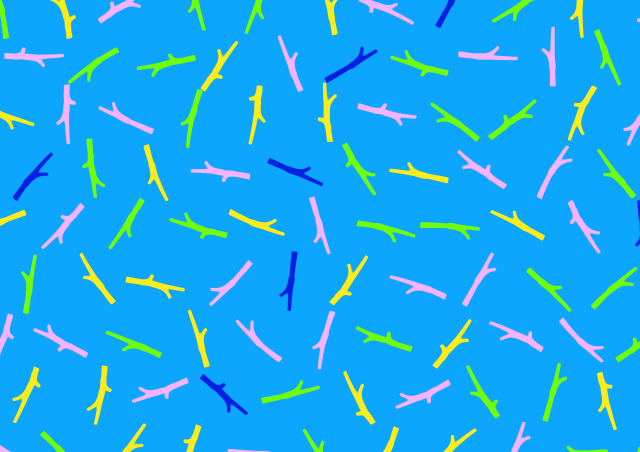
This pattern is drawn by a Shadertoy shader. Its source:

```glsl
// Scattered forked twigs in pink, yellow, green and navy on a bright blue ground.

vec3 hash3(vec2 cell) {
    vec3 p = fract(cell.xyx * vec3(0.1031, 0.1030, 0.0973));
    p += dot(p, p.yxz + 33.33);
    return fract((p.xxy + p.yzz) * p.zyx);
}

float smoothUnion(float a, float b, float k) {
    float h = max(k - abs(a - b), 0.0) / k;
    return min(a, b) - 0.25 * k * h * h;
}

// Tapered stroke along a quadratic curve a-b-c, from radius r0 to r1.
float curvedBranch(vec2 p, vec2 a, vec2 b, vec2 c, float r0, float r1) {
    float d = 1e3;
    vec2 start = a;
    for (int i = 1; i <= 7; i++) {
        float t = float(i) / 7.0;
        vec2 end = mix(mix(a, b, t), mix(b, c, t), t);
        vec2 along = end - start;
        float h = clamp(dot(p - start, along) / dot(along, along), 0.0, 1.0);
        float radius = mix(r0, r1, t + (h - 1.0) / 7.0);
        d = min(d, length(p - start - along * h) - radius);
        start = end;
    }
    return d;
}

// Twig of unit length lying on the x axis, thick end on the left.
float twig(vec2 p, vec3 shape) {
    p.y -= (shape.x - 0.5) * 0.28 * (p.x * p.x - 0.08);

    // stem with softly squared ends
    float halfWidth = mix(0.050, 0.028, clamp(p.x + 0.5, 0.0, 1.0));
    vec2 q = abs(p) - vec2(0.5, halfWidth) + 0.022;
    float d = length(max(q, 0.0)) + min(max(q.x, q.y), 0.0) - 0.022;

    // long fork
    float root = mix(-0.2, 0.02, shape.y);
    float size = mix(0.82, 1.05, shape.x);
    vec2 fork = vec2(root, 0.0);
    d = smoothUnion(d, curvedBranch(p, fork, fork + size * vec2(0.22, 0.03),
        fork + size * vec2(0.31, 0.17), 0.036, 0.027), 0.06);

    // short knob on the other side of some twigs
    if (shape.z > 0.5) {
        vec2 knob = vec2(root - 0.2, 0.0);
        d = smoothUnion(d, curvedBranch(p, knob, knob + vec2(0.11, -0.02),
            knob + vec2(0.14, -0.125), 0.03, 0.032), 0.05);
    }
    return d;
}

vec3 twigColor(float pick) {
    vec3 pink = vec3(0.97, 0.70, 1.00);
    vec3 yellow = vec3(0.99, 0.93, 0.10);
    vec3 green = vec3(0.44, 0.99, 0.04);
    vec3 navy = vec3(0.00, 0.13, 0.89);
    return pick < 0.32 ? pink : pick < 0.61 ? yellow : pick < 0.88 ? green : navy;
}

void mainImage(out vec4 fragColor, in vec2 fragCoord) {
    // one unit is the length of a twig
    float unit = 0.132 * iResolution.y;
    vec2 p = fragCoord / unit;
    vec2 spacing = vec2(1.08, 0.935);
    vec3 color = vec3(0.05, 0.65, 1.00);

    // staggered rows of jittered twigs
    float nearRow = round(p.y / spacing.y);
    for (int j = -1; j <= 1; j++) {
        float row = nearRow + float(j);
        float stagger = 0.5 * mod(row, 2.0);
        float nearColumn = round(p.x / spacing.x - stagger);
        for (int i = -1; i <= 1; i++) {
            vec2 cell = vec2(nearColumn + float(i), row);
            vec3 place = hash3(cell + 17.0);
            vec3 shape = hash3(cell + 71.0);
            vec2 center = (cell + vec2(stagger, 0.0)) * spacing + (place.xy - 0.5) * 0.2;
            vec2 local = p - center;
            if (dot(local, local) > 0.4) continue;

            float angle = 6.2832 * place.z;
            float c = cos(angle), s = sin(angle);
            local = mat2(c, -s, s, c) * local;
            if (fract(shape.z * 8.0) < 0.5) local.y = -local.y;

            // evenly mixed colour sequence with a little randomness
            float pick = fract(dot(cell, vec2(0.755, 0.57)) + 0.2 * shape.y);
            float cover = clamp(0.5 - twig(local, shape) * unit, 0.0, 1.0);
            color = mix(color, twigColor(pick), cover);
        }
    }
    fragColor = vec4(color, 1.0);
}
```
